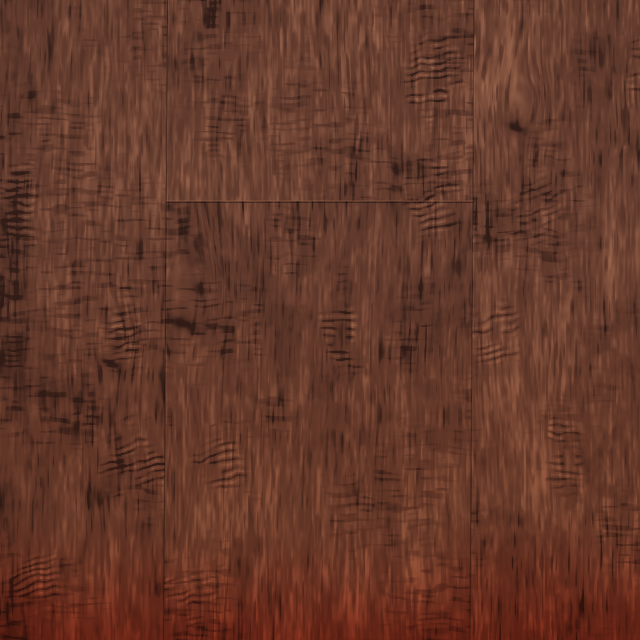
Write a three.js fragment shader that draws this texture.

```glsl
// Stained hardwood floor: three upright planks, the middle one split by a butt joint.
// Stretched noise makes fine fibres and pores; looped rippled patches make saw marks,
// with one knot per plank and a red stain rising from the lower edge.
#define PLANK_WIDTH 0.479
#define SEAM_START 0.2555
#define SEAM_TILT 0.006
#define JOINT_Y 0.686
#define SEAM_HALF 0.0010
#define RIDGE_FREQ 530.0
#define MARKS 5
#define DARK_WOOD vec3(0.175, 0.098, 0.080)
#define MID_WOOD vec3(0.385, 0.226, 0.172)
#define LIGHT_WOOD vec3(0.610, 0.390, 0.290)
#define RED_STAIN vec3(0.97, 0.60, 0.50)

varying vec2 vUv;

float hash(vec2 p) {
  vec3 q = fract(p.xyx * 0.1031);
  q += dot(q, q.yzx + 33.33);
  return fract((q.x + q.y) * q.z);
}

float noise(vec2 p) {
  vec2 i = floor(p), f = fract(p);
  f = f * f * (3.0 - 2.0 * f);
  return mix(mix(hash(i), hash(i + vec2(1.0, 0.0)), f.x),
             mix(hash(i + vec2(0.0, 1.0)), hash(i + 1.0), f.x), f.y);
}

// Each octave is turned a little so that no lattice shows.
float fbm(vec2 p) {
  float sum = 0.0, amp = 0.533;
  for (int i = 0; i < 4; i++) {
    sum += amp * noise(p);
    p = mat2(1.95, 0.35, -0.35, 1.95) * p + 17.3;
    amp *= 0.5;
  }
  return sum;
}

float blob(vec2 d, vec2 radius) {
  d /= radius;
  return exp(-dot(d, d));
}

// Ridged patches left by a blade: x is shadow, y is highlight.
vec2 sawMarks(vec2 p, float plank) {
  vec2 result = vec2(0.0);
  float ragged = fbm(p * vec2(30.0, 40.0)) - 0.5;
  float wobble = 8.0 * noise(p * vec2(17.0, 13.0)) + 3.0 * noise(p * vec2(70.0, 50.0));
  for (int i = 0; i < MARKS; i++) {
    float k = float(i);
    float seed = hash(vec2(k + 3.0, plank + 9.0));
    float across = 0.5 + 0.43 * sin(k * 0.95 - 1.7 + plank * 4.35);
    vec2 center = vec2(SEAM_START + (plank + across) * PLANK_WIDTH, 0.08 + 0.2 * k);
    vec2 d = p - center;
    vec2 radius = vec2(mix(0.028, 0.060, seed), mix(0.095, 0.060, seed));
    float mask = smoothstep(1.0, 0.4, length(d / radius) + 1.5 * ragged);
    float wave = sin(p.y * RIDGE_FREQ + wobble - d.x * mix(-30.0, 160.0, seed));
    float broken = smoothstep(0.2, 0.6, noise(p * vec2(45.0, 85.0) + k));
    float strength = mask * broken * mix(0.5, 1.0, hash(vec2(plank + 5.0, k + 1.0)));
    result += strength * vec2(smoothstep(0.2, 0.95, wave), smoothstep(0.3, 1.0, -wave));
  }
  return min(result, 1.0);
}

void main() {
  vec2 p = vUv;

  // Plank and board layout
  float column = (p.x - SEAM_START - SEAM_TILT * p.y) / PLANK_WIDTH;
  float plank = floor(column);
  float isMiddle = 1.0 - min(abs(plank), 1.0);
  float upper = isMiddle * step(JOINT_Y, p.y);
  float board = plank + 5.0 + 6.0 * upper;

  // Knot placement, with grain bending around it
  vec2 knotCenter = vec2(0.285 + plank * (0.3175 + 0.2045 * plank),
                         0.495 + plank * (0.185 + 0.12 * plank));
  vec2 k = p - knotCenter;
  float knotSize = 0.6 + 0.5 * isMiddle;
  vec2 g = p + board * vec2(3.17, 1.73);
  g.x += 0.030 * (fbm(g * vec2(3.0, 1.6)) - 0.5) + 0.003 * noise(g * vec2(25.0, 12.0));
  g.x -= 0.65 * k.x * blob(k - vec2(0.01, 0.04), vec2(0.05, 0.09) * knotSize);

  // Broad tone, streaks and fine fibres
  float cloud = fbm(g * vec2(6.0, 4.0));
  float bands = noise(g * vec2(24.0, 1.8)) * 0.6 + noise(g * vec2(53.0, 3.5)) * 0.4;
  float streaks = noise(g * vec2(95.0, 8.0)) * 0.5 + noise(g * vec2(170.0, 17.0)) * 0.5;
  float fibres = noise(g * vec2(310.0, 32.0)) * 0.6 + noise(g * vec2(235.0, 70.0)) * 0.4;
  float tone = 0.57 + 0.26 * (cloud - 0.5) + 0.19 * (bands - 0.5)
             + 0.27 * (streaks - 0.5) + 0.36 * (fibres - 0.5);
  tone += 0.03 * plank + 0.02 * upper;

  // Short dark pores, broken crosswise scuffs and small smudges
  float pores = smoothstep(0.60, 0.90, noise(g * vec2(265.0, 30.0) + 40.0))
              + 0.8 * smoothstep(0.66, 0.92, noise(g * vec2(190.0, 21.0) + 80.0));
  tone -= 0.26 * pores * mix(0.4, 1.2, noise(g * vec2(12.0, 6.0)));
  vec2 s = p + vec2(0.0, 0.014 * fbm(p * vec2(16.0, 12.0)));
  float scuffArea = smoothstep(0.46, 0.68, fbm(g * vec2(10.0, 7.0) + 9.0));
  float scuffs = smoothstep(0.5, 0.9, noise(s * vec2(42.0, 230.0)));
  tone -= 0.24 * scuffArea * scuffs;
  float smudge = smoothstep(0.46, 0.68, fbm(g * vec2(34.0, 26.0)));
  tone -= 0.17 * smudge * smoothstep(0.54, 0.38, cloud) * (0.4 + fibres);

  // Saw marks and knot
  vec2 saw = sawMarks(p, plank);
  tone += 0.16 * saw.y - 0.42 * saw.x;
  vec2 tilted = k + vec2(0.0, 0.35 * k.x + 0.008 * (noise(p * 90.0) - 0.5));
  tone -= 0.50 * blob(tilted, vec2(0.018, 0.008) * knotSize);
  tone -= 0.24 * blob(tilted, vec2(0.045, 0.022) * knotSize) * (0.4 + streaks);

  // Stain colour: a faint warm drift, then a red lower edge
  tone = clamp(tone, 0.0, 1.0);
  vec3 color = mix(DARK_WOOD, MID_WOOD, smoothstep(-0.1, 0.5, tone));
  color = mix(color, LIGHT_WOOD, smoothstep(0.44, 0.95, tone));
  color *= mix(vec3(1.0, 0.93, 0.87), vec3(1.0, 1.02, 1.03), smoothstep(0.1, 0.7, p.y));
  float stain = smoothstep(0.21, -0.03, p.y + 0.08 * (cloud - 0.5));
  color *= mix(vec3(1.0), RED_STAIN, stain);

  // Bevelled seams and the pale butt joint
  float seam = (fract(column + 0.5) - 0.5) * PLANK_WIDTH;
  color *= 1.0 - 0.28 * smoothstep(2.0 * SEAM_HALF, 0.0, abs(seam));
  color += 0.05 * smoothstep(SEAM_HALF, 0.0, abs(seam - 2.0 * SEAM_HALF)) * p.y;
  float joint = p.y - JOINT_Y;
  color *= 1.0 - 0.4 * isMiddle * smoothstep(2.0 * SEAM_HALF, 0.0, abs(joint + 2.0 * SEAM_HALF));
  color = mix(color, LIGHT_WOOD, 0.5 * isMiddle * smoothstep(1.5 * SEAM_HALF, 0.0, abs(joint)));

  gl_FragColor = vec4(color, 1.0);
}
```
